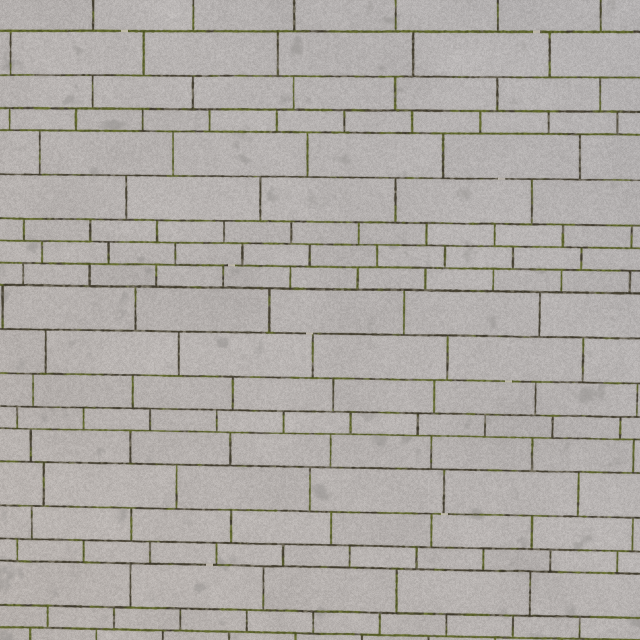
Reproduce this texture procedurally as a Shadertoy shader.

```glsl
// Paving of pale grey slabs in straight courses of three heights, with mossy joints.
// Each course has a size and a shift; a mild bend of the plane tilts and widens them.
// Layered value noise gives the stone grain, the stains and the moss.

const int COURSES = 20;
const float UNIT_HEIGHT = 0.0345;   // height of the smallest course
const float UNIT_WIDTH = 0.10345;   // width of the smallest slab
const float FIRST_EDGE = -0.0036;   // top edge of the first course

// Course sizes from the top down, in units, and joint shifts in slab widths
const float SIZE[COURSES] = float[COURSES](
    1.5, 2.0, 1.5, 1.0, 2.0, 2.0, 1.0, 1.0, 1.0, 2.0,
    2.0, 1.5, 1.0, 1.5, 2.0, 1.5, 1.0, 2.0, 1.0, 1.0);
const float SHIFT[COURSES] = float[COURSES](
    0.935, 0.08, 0.93, 0.145, 0.30, 0.95, 0.36, 0.635, 0.35, 0.02,
    0.345, 0.333, 0.26, 0.31, 0.33, 0.32, 0.262, 0.984, 0.72, 0.455);

const vec3 STONE = vec3(0.712, 0.695, 0.688);
const vec3 STAIN = vec3(0.57, 0.56, 0.55);
const vec3 SOIL = vec3(0.25, 0.23, 0.17);
const vec3 DRY_SOIL = vec3(0.40, 0.38, 0.32);
const vec3 MOSS = vec3(0.35, 0.385, 0.14);
const vec3 CHIP = vec3(0.86, 0.83, 0.79);

float hash(vec2 p) {
    vec3 q = fract(vec3(p.xyx) * 0.1031);
    q += dot(q, q.yzx + 33.33);
    return fract((q.x + q.y) * q.z);
}

float noise(vec2 p) {
    vec2 cell = floor(p), f = fract(p);
    f = f * f * (3.0 - 2.0 * f);
    return mix(mix(hash(cell), hash(cell + vec2(1, 0)), f.x),
               mix(hash(cell + vec2(0, 1)), hash(cell + vec2(1, 1)), f.x), f.y);
}

float fbm(vec2 p) {
    float sum = 0.0, weight = 0.5;
    for (int i = 0; i < 4; i++) {
        sum += weight * noise(p);
        p = p * 2.03 + 17.3;
        weight *= 0.5;
    }
    return sum / 0.9375;
}

// Flattens the tilted courses and the widening slabs; y runs downwards
vec2 flatten(vec2 p) {
    float down = 1.0 - p.y;
    float tilt = (0.0365 - 0.0156 * down) * down;
    float widening = min(0.004 + 0.024 * p.y, 0.02);
    return vec2(p.x - widening * p.x * p.x, down - p.x * tilt);
}

// Coverage of a joint with a ragged edge; each joint has its own width
float jointMask(float dist, float seed, vec2 p, float pixel) {
    float halfWidth = mix(0.0011, 0.0018, hash(vec2(seed, 3.7)));
    halfWidth += 0.0009 * (noise(p * 230.0 + seed) - 0.5);
    float blur = 0.6 * pixel + 0.0003;
    return 1.0 - smoothstep(halfWidth - blur, halfWidth + blur, dist);
}

vec3 jointColour(float seed, vec2 p) {
    float growth = fbm(p * 45.0 + seed) + 0.45 * (hash(vec2(seed, 9.1)) - 0.5);
    vec3 colour = mix(SOIL, DRY_SOIL, smoothstep(0.5, 0.8, noise(p * 170.0)));
    colour = mix(colour, MOSS, 0.9 * smoothstep(0.42, 0.6, growth));
    return colour * (0.8 + 0.4 * noise(p * 360.0));
}

vec3 stoneColour(vec2 p, vec2 slab) {
    float tone = 0.018 * (hash(slab + 5.0) - 0.5);
    tone += 0.05 * (fbm(p * vec2(11.0, 9.0)) - 0.5);
    tone += 0.05 * (noise(p * 330.0) - 0.5) + 0.05 * (hash(floor(p * 640.0)) - 0.5);
    vec3 colour = STONE + tone;
    colour += vec3(-0.006, 0.0, 0.008) * (p.x + p.y - 1.0);
    float stain = smoothstep(0.70, 0.86, fbm(p * 26.0 + 40.0));
    return mix(colour, STAIN, 0.5 * stain);
}

void mainImage(out vec4 fragColor, in vec2 fragCoord) {
    vec2 p = fragCoord / iResolution.xy;
    float pixel = 1.0 / min(iResolution.x, iResolution.y);
    vec2 q = flatten(p);
    q.y += 0.0008 * (noise(p * vec2(22.0, 9.0)) - 0.5);

    // Find the course that holds this point
    int row = 0;
    float top = FIRST_EDGE;
    while (row < COURSES - 1 && q.y > top + SIZE[row] * UNIT_HEIGHT) {
        top += SIZE[row] * UNIT_HEIGHT;
        row++;
    }
    float above = q.y - top;
    float below = SIZE[row] * UNIT_HEIGHT - above;
    float width = SIZE[row] * UNIT_WIDTH;
    float along = q.x / width - SHIFT[row];

    // Nearest bed joint and nearest upright joint
    float bedDist = min(above, below);
    float bedSeed = float(row) + (below < above ? 1.0 : 0.0);
    float uprightDist = abs(along - round(along)) * width;
    float uprightSeed = 31.0 + 13.0 * float(row) + round(along);
    float bed = jointMask(bedDist, bedSeed, p, pixel);
    float upright = jointMask(uprightDist, uprightSeed, p, pixel);

    // Stone, darkened softly along its edges
    vec3 colour = stoneColour(p, vec2(floor(along), row));
    float edge = exp(-min(bedDist, uprightDist) / 0.0018);
    colour = mix(colour, DRY_SOIL, 0.22 * edge);

    // Joints, with a rare pale chip in the bed joints
    colour = mix(colour, jointColour(uprightSeed, p), 0.93 * upright);
    vec3 bedColour = jointColour(bedSeed, p);
    float chip = step(0.996, hash(vec2(floor(p.x * 90.0), bedSeed + 60.0)));
    colour = mix(colour, mix(bedColour, CHIP, 0.8 * chip), 0.95 * bed);
    fragColor = vec4(colour, 1.0);
}
```
